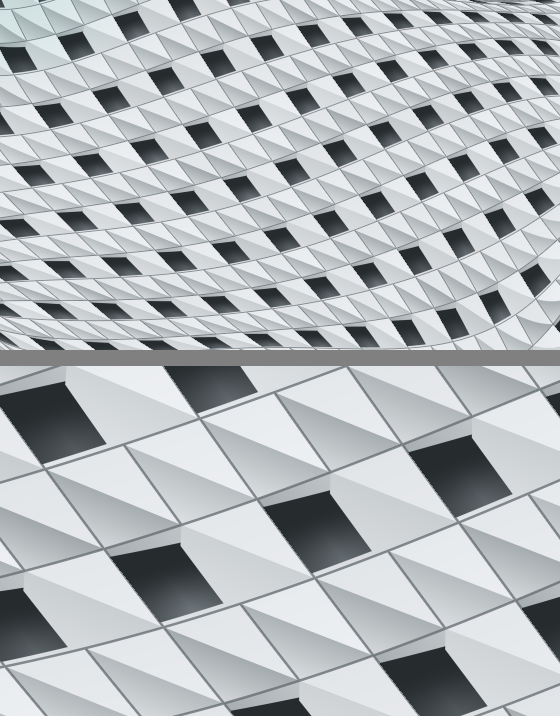
Top: the whole. Bottom: its middle third, enlarged.
This pattern is drawn by a WebGL 2 fragment shader. Its source:

```glsl
#version 300 es
precision highp float;
uniform vec2 u_resolution;
out vec4 outColor;

float hash(vec2 p) {
    vec3 q = fract(p.xyx * vec3(0.1031, 0.1030, 0.0973));
    q += dot(q, q.yzx + 33.33);
    return fract((q.x + q.y) * q.z);
}

// Curved facade coordinates: x counts columns, y counts rows downward.
vec2 facade(vec2 uv) {
    float x = uv.x * 2.0 - 1.0;
    float y = 1.0 - uv.y;
    // Height of a row is a cubic in its number, bending across the canvas.
    vec4 k = vec4(0.0833, 0.0231, -0.0277, -0.0021);
    k = k * x + vec4(0.0777, -0.0375, -0.0140, 0.0028);
    k = k * x + vec4(-0.133, -0.0863, 0.0333, 0.0045);
    k = k * x + vec4(-0.284, 0.0288, 0.0256, -0.0023);
    k = k * x + vec4(0.5, 0.1896, -0.0042, -0.0023);

    // Newton steps find the row at this height.
    float row = (y - k.x) / k.y;
    for (int i = 0; i < 7; i++) {
        float height = k.x + row * (k.y + row * (k.z + row * k.w));
        float slope = k.y + row * (2.0 * k.z + row * 3.0 * k.w);
        row -= (height - y) / max(slope, 0.025);
    }
    float column = -0.24 - row * (0.78 + 0.01 * row);
    column += x * (5.65 + row * (0.025 * row - 0.105) + x * (0.82 - 0.1 * row + 0.23 * x));
    return vec2(column, row);
}

float edge(float d, float w) {
    return smoothstep(-w, w, d);
}

void main() {
    vec2 uv = gl_FragCoord.xy / u_resolution;
    vec2 grid = (facade(uv) + vec2(0.2, 0.25)) * 2.0;
    vec2 dx = dFdx(grid), dy = dFdy(grid);
    vec2 slope = sqrt(dx * dx + dy * dy);
    vec2 soft = 0.7 * slope;
    vec2 id = floor(grid);
    vec2 p = fract(grid);
    vec2 parity = mod(id, 2.0);
    bool windowRow = parity.y < 0.5;
    bool windowCell = windowRow && parity.x < 0.5;

    vec3 white = vec3(0.92, 0.93, 0.94);
    vec3 gray = vec3(0.61, 0.64, 0.65);
    vec3 dark = vec3(0.15, 0.17, 0.18);

    // Folded panel: a lit upper facet and a shaded one below the diagonal.
    vec2 panelId = windowCell ? id + vec2(1.0, 0.0) : id;
    float s = windowCell ? p.x - 1.0 : p.x;
    float below = p.y - s;
    float shaded = edge(below, length(soft));
    float depth = windowRow ? 0.42 - 0.16 * below : 0.78 - 0.55 * below;
    depth *= 0.75 + 0.4 * hash(panelId + 57.0);
    float shadow = mix(0.06 * (1.0 - p.y), depth, shaded);
    vec3 color = mix(white, gray, clamp(shadow, 0.0, 1.0));
    color += 0.03 * (hash(panelId + 91.0) - 0.5);

    // Recessed window under a tapered lintel.
    if (windowCell) {
        float jamb = max(1.0 - 0.83 * p.y, 0.86 - 0.04 * p.x);
        float inside = edge(jamb - p.x, soft.x);
        float opening = edge(p.y - 0.10 - 0.09 * p.x, soft.y);
        float sill = edge(0.94 - p.y, soft.y);
        float glow = smoothstep(0.35, 1.0, p.y) * (1.0 - 0.9 * abs(p.x - 0.45));
        glow *= 0.6 + 0.5 * hash(id + 13.0);
        vec3 glass = mix(dark, vec3(0.42, 0.45, 0.47), glow);
        vec3 lintel = mix(gray, white, 0.15 + 0.3 * p.x);
        color = mix(color, mix(lintel, glass, opening), inside * sill);
    }

    // Thin joints, left out where a panel folds into its window.
    vec2 toJoint = abs(fract(grid + 0.5) - 0.5) / slope / u_resolution.y;
    float nearColumn = mod(floor(grid.x + 0.5), 2.0);
    if (windowRow && nearColumn > 0.5) toJoint.x = 1.0;
    float joint = clamp((0.0012 - min(toJoint.x, toJoint.y)) * u_resolution.y + 0.5, 0.0, 1.0);
    color = mix(color, min(color, vec3(0.38, 0.41, 0.43)), 0.75 * joint);

    // Faint cool tint toward the upper left corner.
    float corner = smoothstep(0.35, 0.0, length(uv - vec2(0.0, 1.0)));
    color *= 1.0 - corner * vec3(0.08, 0.02, 0.03);
    outColor = vec4(clamp(color, 0.0, 1.0), 1.0);
}
```
